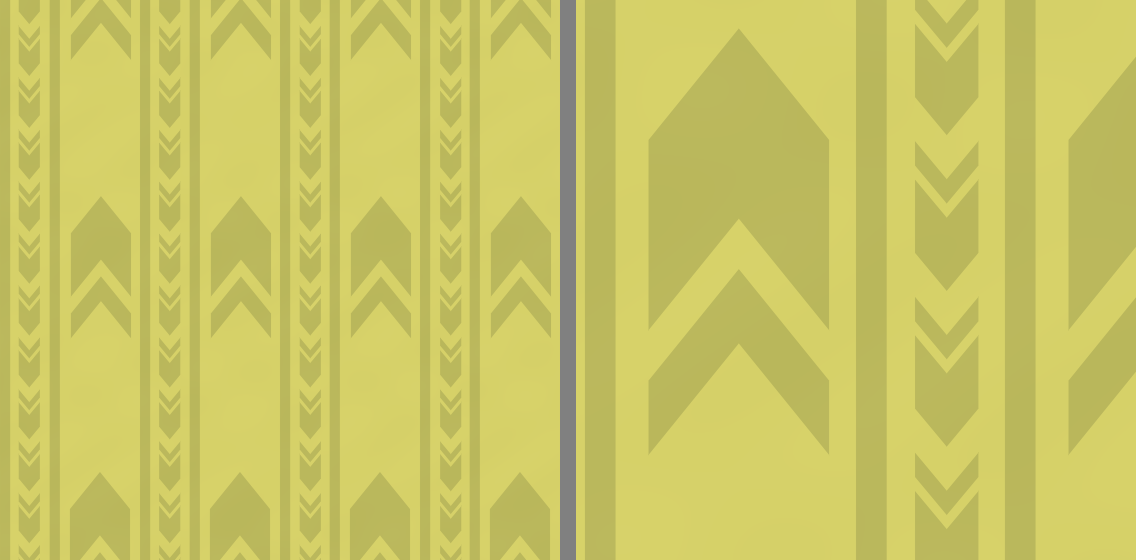
Left: the whole. Right: its middle third, enlarged.
A three.js fragment shader for this pattern:

```glsl
// Olive stripes on yellow: four columns, each with a pair of vertical bars
// framing a chain of small downward chevrons, beside tall upward arrows.
// Each arrow is a V-shaped band clipped to a width, repeated with mod.

varying vec2 vUv;

// Signed offset from a centre line that recurs once per column
float columnOffset(float x, float centre) {
  return fract(x - centre + 0.5) - 0.5;
}

// Distance to a V-shaped band: q.x across, q.y back from the tip
float chevron(vec2 q, float halfWidth, float slope, float start, float end) {
  float along = q.y - slope * abs(q.x);
  float band = abs(along - 0.5 * (start + end)) - 0.5 * (end - start);
  return max(abs(q.x) - halfWidth, band / sqrt(1.0 + slope * slope));
}

// Two bars, one on each side of the chevron chain
float bars(float x) {
  float centre = min(abs(columnOffset(x, 0.0365)), abs(columnOffset(x, 0.391)));
  return centre - 0.0365;
}

// Chain of small darts pointing down, each trailed by a thin chevron
float smallDarts(vec2 p) {
  float drift = 0.0035 * floor(p.x);
  vec2 q = vec2(columnOffset(p.x, 0.209 + drift),
                mod(p.y - 1.974 + 0.007, 0.3708) - 0.007);
  float dart = chevron(q, 0.0755, 1.2, 0.0, 0.1745);
  float tail = chevron(q, 0.0755, 1.2, 0.208, 0.266);
  return min(dart, tail);
}

// Tall arrows pointing up, each followed by a chevron below
float tallArrows(vec2 p) {
  float depth = 2.599 - p.y + 0.1;
  float row = floor(depth / 1.979);
  // Outer rows sit slightly high, and the lowest also slips left
  vec2 q = vec2(columnOffset(p.x, 0.721 - 0.007 * max(row, 0.0)),
                depth - 1.979 * row - 0.1 + 0.009 * abs(row));
  float head = chevron(q, 0.215, 1.235, 0.0, 0.453);
  float tail = chevron(q, 0.215, 1.235, 0.573, 0.75);
  return min(head, tail);
}

void main() {
  vec2 p = vUv * 4.0; // one unit per column
  float edge = 0.6 * fwidth(p.y);

  float shape = min(bars(p.x), min(smallDarts(p), tallArrows(p)));
  float ink = 1.0 - smoothstep(-edge, edge, shape);

  vec3 yellow = vec3(0.84, 0.82, 0.41);
  vec3 olive = vec3(0.73, 0.72, 0.36);
  vec3 colour = mix(yellow, olive, ink);

  // Barely visible mottling from layered sines
  colour += 0.002 * (sin(p.x * 9.0 + 2.0 * sin(p.y * 5.0)) + sin(p.y * 13.0 - p.x * 7.0));

  gl_FragColor = vec4(colour, 1.0);
}
```
